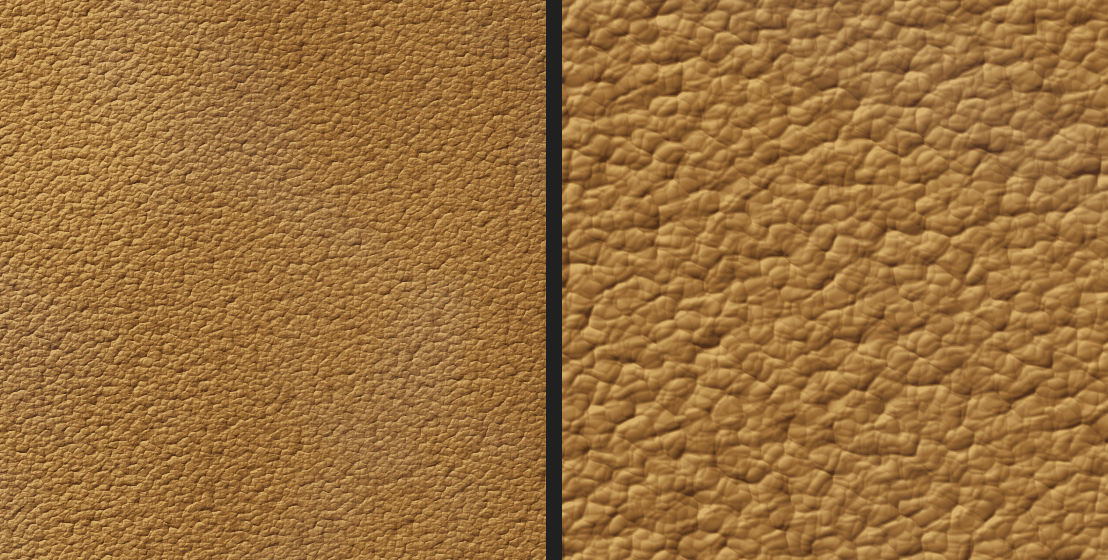
Left: the whole. Right: its middle third, enlarged.
Reproduce this texture procedurally as a Shadertoy shader.

```glsl
vec2 hash2(vec2 p) {
    vec3 q = fract(p.xyx * vec3(0.1031, 0.1030, 0.0973));
    q += dot(q, q.yzx + 33.33);
    return fract((q.xx + q.yz) * q.zy);
}

// Squared distance to the nearest jittered cell centre
float cellular(vec2 p) {
    vec2 cell = floor(p), local = fract(p);
    float nearest = 4.0;
    for (int y = -1; y <= 1; y++)
    for (int x = -1; x <= 1; x++) {
        vec2 offset = vec2(x, y);
        vec2 d = offset + hash2(cell + offset + 71.0) - local;
        nearest = min(nearest, dot(d, d));
    }
    return nearest;
}

// Nap relief: clumps, grains and fine fibres
float napHeight(vec2 p) {
    p += 0.0011 * vec2(sin(p.y * 230.0 + 4.0 * sin(p.x * 83.0)),
                       sin(p.x * 210.0 + 4.0 * sin(p.y * 97.0)));
    p.y -= 0.05 * p.x;
    float clumps = cellular(p * vec2(37.0, 48.0) + 9.0);
    float grains = cellular(p * vec2(76.0, 100.0));
    float fibres = cellular(p * vec2(160.0, 200.0) + 37.0);
    return -(0.7 * clumps + grains + 0.34 * fibres);
}

// Broad soft undulation of the hide
float undulation(vec2 p) {
    return 0.5 * sin(p.x * 7.0 + 2.0 * sin(p.y * 4.3) + 0.8)
         + 0.3 * sin(p.y * 11.0 - p.x * 6.0 + 1.7 * sin(p.x * 9.0))
         + 0.2 * sin(p.x * 19.0 + p.y * 15.0 + 2.0 * sin(p.y * 13.0));
}

void mainImage(out vec4 fragColor, in vec2 fragCoord) {
    vec2 p = fragCoord / iResolution.y;

    // Raking light from the upper left
    vec2 toLight = 0.001 * vec2(-0.55, 0.83);
    float low = napHeight(p + toLight), high = napHeight(p - toLight);
    float slope = high - low;
    float hollow = 0.5 * (low + high) + 0.41;
    float tone = 0.12 + slope * mix(8.4, 6.4, smoothstep(0.0, 0.7, p.x)) + 0.9 * hollow;

    // Large light and dark areas
    tone += 0.2 * undulation(p);
    tone += 0.5 * exp(-5.0 * dot(p - vec2(0.1, 0.9), p - vec2(0.1, 0.9)));
    tone -= 0.5 * exp(-35.0 * dot(p - vec2(0.44, 0.93), p - vec2(0.44, 0.93)));
    tone -= 0.3 * smoothstep(0.75, 1.0, p.x);

    // Tan ramp with paler, dustier patches
    vec3 shadow = vec3(0.38, 0.235, 0.115);
    vec3 tan_ = vec3(0.60, 0.41, 0.195);
    vec3 highlight = vec3(0.79, 0.63, 0.37);
    vec3 color = mix(shadow, tan_, clamp(tone / 2.1 + 1.0, -0.3, 1.0));
    color = mix(color, highlight, clamp(tone / 1.75, 0.0, 1.25));
    float dust = smoothstep(-0.2, 0.8, undulation(p * 1.3 + vec2(2.1, 0.7)));
    color += vec3(0.0, 0.012, 0.035) * dust;

    fragColor = vec4(color, 1.0);
}
```
